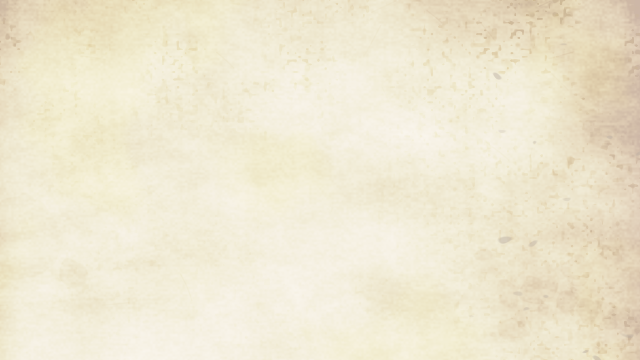
Write a WebGL 2 fragment shader that draws this texture.

```glsl
#version 300 es
precision highp float;

#define MOTTLE 4.2
#define GRAIN 1.3
#define SPECKS 1.7
#define STAIN 0.75
#define SCRATCH 0.55
#define EDGE_LEFT 2.5
#define EDGE_RIGHT 2.5
#define EDGE_TOP 1.4
#define STAIN_COUNT 26
#define DROP_COUNT 16
#define SCRATCH_COUNT 36

uniform vec2 u_resolution;
out vec4 fragColor;

const vec3 PAPER[6] = vec3[6](
    vec3(0.965, 0.945, 0.895), vec3(0.95, 0.93, 0.85), vec3(0.93, 0.90, 0.80),
    vec3(0.91, 0.86, 0.75), vec3(0.87, 0.80, 0.69), vec3(0.81, 0.73, 0.64));

float hash(vec2 p) {
    return fract(sin(dot(p, vec2(127.1, 311.7))) * 43758.5453);
}

vec2 hash2(float n) {
    return vec2(hash(vec2(n, 3.7)), hash(vec2(n, 19.3)));
}

float noise(vec2 p) {
    vec2 i = floor(p), f = fract(p);
    f = f * f * (3.0 - 2.0 * f);
    return mix(mix(hash(i), hash(i + vec2(1, 0)), f.x),
               mix(hash(i + vec2(0, 1)), hash(i + vec2(1, 1)), f.x), f.y);
}

float fbm(vec2 p) {
    float sum = 0.0, amp = 0.5;
    for (int i = 0; i < 5; i++) {
        sum += amp * noise(p);
        p = mat2(1.6, 1.2, -1.2, 1.6) * p + 7.3;
        amp *= 0.5;
    }
    return sum;
}

float segment(vec2 p, vec2 a, vec2 b) {
    vec2 ab = b - a;
    return length(p - a - ab * clamp(dot(p - a, ab) / dot(ab, ab), 0.0, 1.0));
}

// Flat wash with a slightly darker rim
float stain(vec2 p, vec2 center, float radius) {
    float d = length(p - center) - radius;
    return smoothstep(0.004, -0.004, d) + 0.35 * exp(-abs(d) / 0.004);
}

// Age tone rises from 0 on clean paper to 5 on the darkest rim
vec3 paperColor(float tone) {
    vec3 color = PAPER[0] + vec3(0.012, 0.015, 0.03) * clamp(-tone, 0.0, 1.0);
    for (int i = 0; i < 5; i++)
        color += (PAPER[i + 1] - PAPER[i]) * clamp(tone - float(i), 0.0, 1.0);
    return color;
}

void main() {
    vec2 uv = gl_FragCoord.xy / u_resolution;
    float aspect = u_resolution.x / u_resolution.y;
    vec2 p = vec2(uv.x * aspect, uv.y);
    float pixel = 1.0 / u_resolution.y;

    // Worn borders, broken up by noise
    float wear = 0.55 + 0.95 * fbm(p * 5.0 + 31.0);
    float left = EDGE_LEFT * exp(-uv.x / 0.055);
    float right = EDGE_RIGHT * exp((uv.x - 1.0) / 0.13);
    float top = EDGE_TOP * exp((uv.y - 1.0) / 0.16);
    float corner = 1.1 * smoothstep(0.55, 1.0, uv.x) * smoothstep(0.35, 1.0, uv.y);
    float lowCorner = 1.3 * exp(-length((uv - vec2(1.0, 0.0)) * vec2(1.6, 1.0)) / 0.22);
    float tone = 0.4 + (left + right + top + corner + lowCorner) * wear;

    // Cloudy mottling and a pale horizontal band
    tone += MOTTLE * (fbm(p * vec2(3.5, 6.5) + 4.0) - 0.48);
    tone += 1.2 * (fbm(p * 17.0 + 11.0) - 0.48);
    tone -= 0.7 * exp(-dot((uv - vec2(0.52, 0.36)) * vec2(3.5, 9.0),
                           (uv - vec2(0.52, 0.36)) * vec2(3.5, 9.0)));

    // Fine paper tooth and fibres
    tone += GRAIN * (noise(p * 145.0) - 0.5) * 0.6;
    tone += GRAIN * (noise(p * vec2(45.0, 160.0) + 9.0) - 0.5) * 0.4;

    // Foxing specks, dense along the top and right
    float foxing = 0.25 + 0.8 * smoothstep(0.5, 1.0, uv.y) + 0.5 * smoothstep(0.55, 1.0, uv.x);
    foxing *= smoothstep(0.35, 0.65, fbm(p * 6.0 + 53.0));
    float specks = smoothstep(0.7, 0.92, noise(p * 95.0 + 21.0))
                 + 0.6 * smoothstep(0.68, 0.9, noise(p * 48.0 + 77.0));
    specks *= foxing;
    tone += SPECKS * specks;

    // Water stains: two at the left, a cluster at the lower right
    vec2 warped = p + 0.022 * (vec2(noise(p * 28.0), noise(p * 28.0 + 40.0)) - 0.5);
    float wash = stain(warped, vec2(0.066 * aspect, 0.24) + vec2(0.09, 0.0), 0.042)
               + 0.6 * stain(warped, vec2(0.03 * aspect, 0.34), 0.115);
    for (int i = 0; i < STAIN_COUNT; i++) {
        vec2 h = hash2(float(i) + 1.0);
        vec2 center = vec2(mix(0.73, 1.0, h.x) * aspect, 0.3 * h.y);
        float radius = mix(0.006, 0.042, pow(hash(h * 9.0), 2.0));
        wash = max(wash, 0.85 * stain(warped, center, radius));
    }
    tone += STAIN * wash;

    // Small grey flattened drops towards the right
    float drops = 0.0;
    for (int i = 0; i < DROP_COUNT; i++) {
        vec2 h = hash2(float(i) + 60.0);
        vec2 center = vec2(mix(1.0, 0.66, h.x * h.x) * aspect, h.y);
        float radius = mix(0.003, 0.011, hash(h * 5.0));
        float d = length((warped - center) * vec2(0.7, 1.3)) - radius;
        drops = max(drops, smoothstep(0.003, -0.003, d) * mix(0.3, 0.9, hash(h * 7.0)));
    }

    // Short faint scratches, mostly in the upper half
    float scratches = 0.0;
    for (int i = 0; i < SCRATCH_COUNT; i++) {
        vec2 h = hash2(float(i) + 120.0);
        vec2 start = vec2(h.x * aspect, 1.0 - h.y * h.y);
        float angle = 6.2832 * hash(h * 3.0);
        vec2 end = start + mix(0.02, 0.11, hash(h * 6.0)) * vec2(cos(angle), sin(angle));
        float d = segment(p + 0.004 * noise(p * 20.0), start, end);
        scratches = max(scratches, smoothstep(0.001 + pixel, 0.0, d) * hash(h * 8.0));
    }
    tone += SCRATCH * scratches * (0.5 + noise(p * 60.0));

    // Tint: yellow patches and specks, mauve right rim, grey drops
    vec3 color = paperColor(tone);
    color.b -= 0.03 * smoothstep(0.45, 0.7, fbm(p * 4.0 + 90.0)) + 0.025 * specks;
    color += vec3(-0.005, -0.012, 0.015) * exp((uv.x - 1.0) / 0.05);
    color = mix(color, vec3(0.74, 0.69, 0.64), 0.6 * drops);
    fragColor = vec4(clamp(color, 0.0, 1.0), 1.0);
}
```
